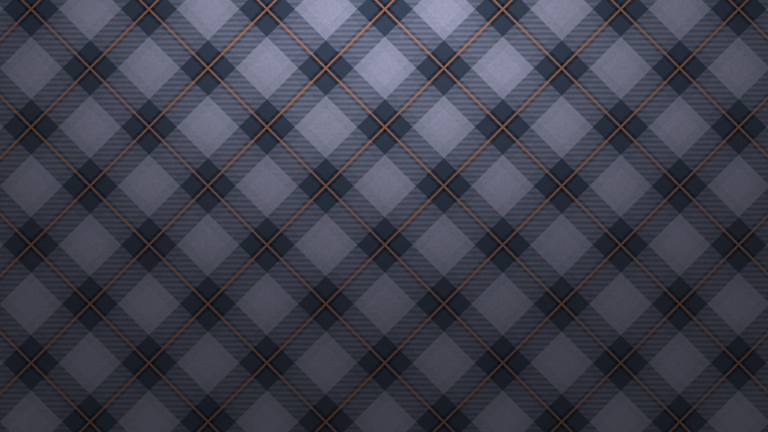
A Shadertoy shader for this pattern:

```glsl
// Diagonal slate tartan with thin copper lines, lit softly from the top centre.

const float PERIOD       = 0.2730;             // cell diagonal, in canvas heights
const vec2  CROSSING     = vec2(0.002, 0.706); // a line crossing, x from the centre
const float BAND_HALF    = 0.235;              // stripe half widths, in repeats
const float CORE_HALF    = 0.050;
const float LINE_HALF    = 0.013;
const float INNER_EDGE   = 0.350;              // start of the brighter light stripe
const float TWILL_PERIOD = 0.0125;
const float TWILL_DEPTH  = 0.13;
const float LINE_OPACITY = 0.75;
const float WEAR         = 0.05;

const vec3 LIGHT_YARN  = vec3(0.530, 0.540, 0.640);
const vec3 INNER_YARN  = vec3(0.580, 0.585, 0.690);
const vec3 DARK_YARN   = vec3(0.215, 0.255, 0.330);
const vec3 CORE_YARN   = vec3(0.110, 0.125, 0.175);
const vec3 COPPER_YARN = vec3(0.740, 0.490, 0.380);

const float AMBIENT      = 0.40;
const float LAMP         = 0.65;
const float LAMP_FALLOFF = 3.7;
const float LAMP_SQUEEZE = 0.70;               // below 1 widens the light

vec2 hashGradient(vec2 cell) {
    vec3 p = fract(cell.xyx * vec3(0.1031, 0.1030, 0.0973));
    p += dot(p, p.yzx + 33.33);
    float angle = 6.28318 * fract((p.x + p.y) * p.z);
    return vec2(cos(angle), sin(angle));
}

float gradientNoise(vec2 p) {
    vec2 i = floor(p), f = fract(p);
    vec2 w = f * f * f * (f * (f * 6.0 - 15.0) + 10.0);
    vec2 e = vec2(0.0, 1.0);
    float a = dot(hashGradient(i), f);
    float b = dot(hashGradient(i + e.yx), f - e.yx);
    float c = dot(hashGradient(i + e.xy), f - e.xy);
    float d = dot(hashGradient(i + e.yy), f - e.yy);
    return mix(mix(a, b, w.x), mix(c, d, w.x), w.y);
}

// Smooth coverage of a stripe centred on zero distance
float stripe(float dist, float halfWidth, float blur) {
    return 1.0 - smoothstep(halfWidth - blur, halfWidth + blur, dist);
}

// Yarn colour at a distance from the nearest copper line
vec3 yarnColour(float dist, float blur) {
    vec3 col = mix(INNER_YARN, LIGHT_YARN, stripe(dist, INNER_EDGE, blur));
    col = mix(col, DARK_YARN, stripe(dist, BAND_HALF, blur));
    return mix(col, CORE_YARN, stripe(dist, CORE_HALF, blur));
}

void mainImage(out vec4 fragColor, in vec2 fragCoord) {
    vec2 p = (fragCoord - vec2(0.5 * iResolution.x, 0.0)) / iResolution.y;

    // Two diagonal axes, one repeat per unit
    vec2 q = p - CROSSING;
    vec2 axes = vec2(q.x + q.y, q.x - q.y) / PERIOD;
    vec2 dist = abs(fract(axes + 0.5) - 0.5);
    float blur = 1.0 / (PERIOD * iResolution.y);

    // Twill: warp and weft take turns in fine horizontal rows
    float twill = 0.5 + TWILL_DEPTH * sin(6.28318 * p.y / TWILL_PERIOD);
    vec3 col = mix(yarnColour(dist.x, blur), yarnColour(dist.y, blur), twill);

    // Copper lines in both directions
    float copper = max(stripe(dist.x, LINE_HALF, blur), stripe(dist.y, LINE_HALF, blur));
    col = mix(col, COPPER_YARN, LINE_OPACITY * copper);

    // Uneven cloth: broad fading and fine fibre
    col *= 1.0 + WEAR * (gradientNoise(p * 9.0) + gradientNoise(p * 130.0));

    // Light from the top centre
    vec2 toLamp = (p - vec2(0.0, 1.0)) * vec2(LAMP_SQUEEZE, 1.0);
    col *= AMBIENT + LAMP * exp(-LAMP_FALLOFF * dot(toLamp, toLamp));

    fragColor = vec4(col, 1.0);
}
```
